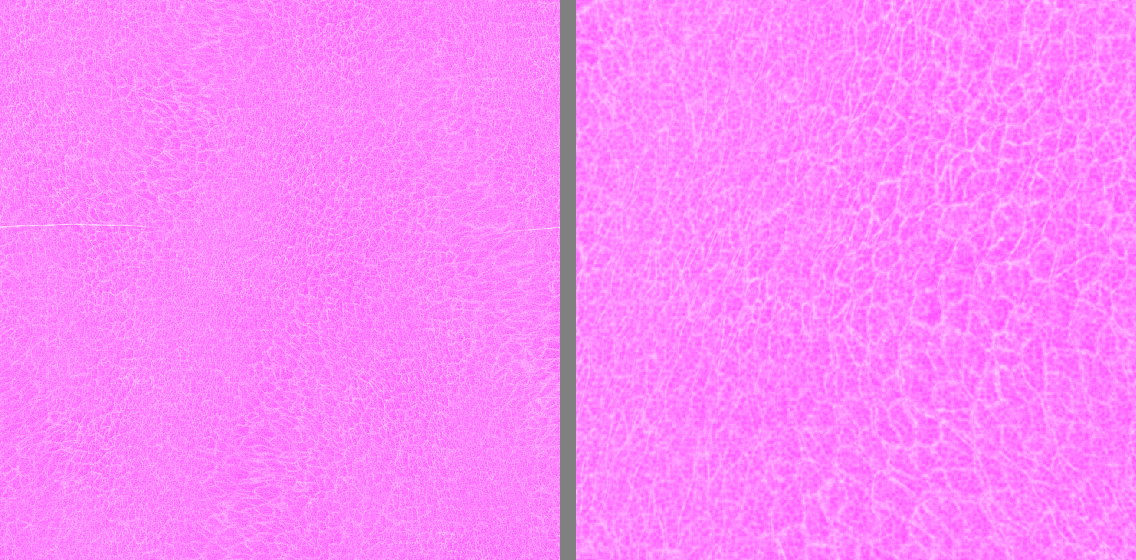
Left: the whole. Right: its middle third, enlarged.
Write a Shadertoy shader that draws this texture map.

```glsl
// Pink leather: a warped cellular net of pale creases around small pebbles,
// with side-lit pebbles, long upright wrinkles, speckled grain and one scratch.
// Layered sines bend the net and decide where the hide is rough or smooth.

vec2 hash2(vec2 p) {
    vec3 q = fract(p.xyx * vec3(0.1031, 0.1030, 0.0973));
    q += dot(q, q.yzx + 33.33);
    return fract((q.xx + q.yz) * q.zy);
}

// Cellular noise: x = distance to the cell border, yz = vector to the seed.
vec3 cells(vec2 p) {
    vec2 id = floor(p), f = fract(p), nearCell = vec2(0.0), toSeed = vec2(0.0);
    float best = 9.0;
    for (int j = -1; j <= 1; j++)
    for (int i = -1; i <= 1; i++) {
        vec2 o = vec2(i, j);
        vec2 r = o + 0.04 + 0.92 * hash2(id + o) - f;
        if (dot(r, r) < best) { best = dot(r, r); toSeed = r; nearCell = o; }
    }
    float border = 9.0;
    for (int j = -2; j <= 2; j++)
    for (int i = -2; i <= 2; i++) {
        vec2 o = nearCell + vec2(i, j);
        vec2 r = o + 0.04 + 0.92 * hash2(id + o) - f;
        vec2 across = r - toSeed;
        if (dot(across, across) > 0.0001)
            border = min(border, dot(0.5 * (r + toSeed), normalize(across)));
    }
    return vec3(border, toSeed);
}

// Smooth wandering field, roughly -1 to 1.
float waves(vec2 p) {
    float sum = 0.0, amp = 0.55;
    for (int i = 0; i < 4; i++) {
        sum += amp * sin(p.x + 1.7 * sin(p.y * 0.8 + float(i))) * cos(p.y - 1.3 * sin(p.x * 0.7));
        p = mat2(0.8, 0.6, -0.6, 0.8) * p * 1.7 + 2.3;
        amp *= 0.65;
    }
    return sum;
}

void mainImage(out vec4 fragColor, in vec2 fragCoord) {
    vec2 uv = fragCoord / iResolution.y;

    // Broad leaning bends of the hide, then small wobbles of the creases
    vec2 hide = uv + 0.018 * vec2(waves(uv * vec2(5.0, 7.0)), waves(uv.yx * 7.0 + 4.0));
    hide.x += 0.055 * sin(uv.y * 6.3 + 2.0 * sin(uv.x * 6.3 + 0.6));
    hide += 0.0016 * sin(uv.yx * vec2(171.0, 153.0) + 3.0 * sin(uv * 67.0));
    float rough = smoothstep(-0.6, 0.7, waves(uv * vec2(13.0, 8.0) + 1.5));

    // Tall pebbles, finer wrinkles on them and long upright folds
    vec3 pebble = cells(hide * vec2(80.0, 54.0));
    vec3 wrinkle = cells(hide * vec2(146.0, 108.0) + 17.0);
    vec3 fold = cells(hide * vec2(44.0, 15.0) + 31.0);
    float lineShare = 0.7 + 0.35 * waves(uv * vec2(75.0, 48.0));
    float crease = (1.0 - smoothstep(0.01, 0.16, pebble.x)) * lineShare;
    float fine = 1.0 - smoothstep(0.0, 0.2, wrinkle.x);
    float longLine = (1.0 - smoothstep(0.0, 0.07, fold.x)) * lineShare;
    float bevel = dot(pebble.yz, vec2(0.8, -0.6));

    // Speckled grain
    float grain = length(cells(uv * 310.0 + 40.0).yz) - 0.42;
    float speck = hash2(floor(uv * 512.0)).x - 0.5;

    // Only the green channel carries the relief
    float green = 0.484 - 0.036 * rough;
    green += max(crease * mix(0.11, 0.21, rough), longLine * 0.16);
    green += fine * mix(0.03, 0.07, rough);
    green += bevel * mix(0.03, 0.08, rough);
    green += 0.18 * grain + 0.12 * speck;
    green += 0.024 * waves(uv * vec2(9.0, 6.0) + 7.0);

    // Shallow scratch that runs across the left and right border
    float t = fract(uv.x + 0.5) - 0.5;
    float arc = 0.599 - 0.25 * (t - 0.14) * (t - 0.14) + 0.0005 * sin(t * 60.0);
    float reach = smoothstep(-0.2, 0.02, t) * (1.0 - smoothstep(0.2, 0.32, t));
    float scratch = 1.0 - smoothstep(0.0004, 0.002, abs(uv.y - arc));
    green = mix(green, 0.86, scratch * reach * (0.75 + 0.25 * sin(t * 230.0)));

    fragColor = vec4(1.0, clamp(green, 0.33, 0.92), 1.0, 1.0);
}
```
